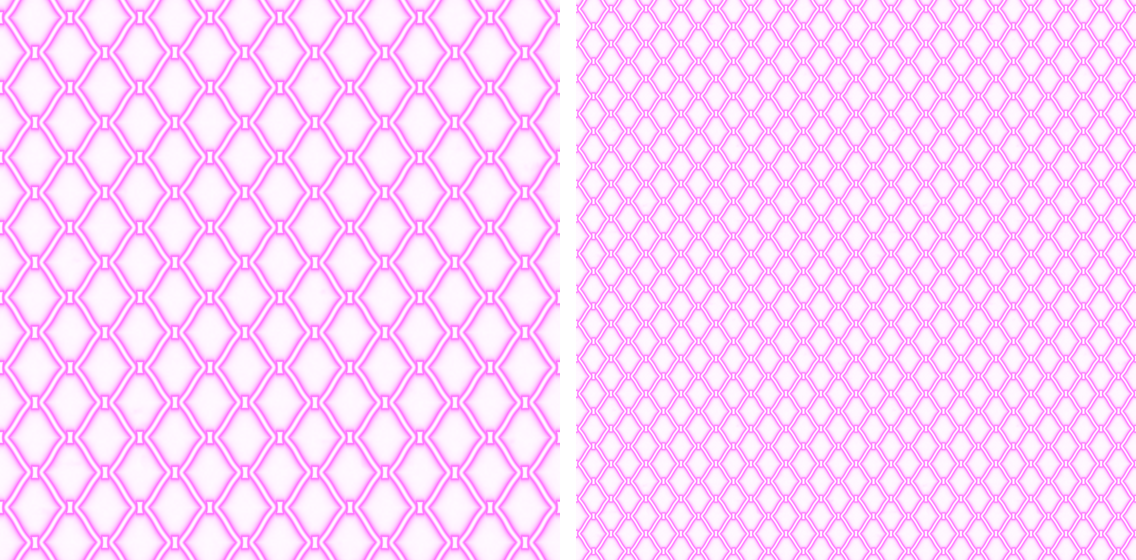
Left, the tile; right, the same tile 2 across and 2 down.
This pattern is drawn by a Shadertoy shader. Its source:

```glsl
// Glowing lattice of wavy pink-edged cords, tied with small pale clasps on lightly flecked paper.
#define REPEATS 8.0                 // lattice cells across and down
#define CORD_HALF 0.046             // half width of a cord, in cells
#define CORD_GAP 0.086              // cord centre to clasp centre
#define CORD_BEND 0.22              // S-bend of a cord between clasps
#define CLASP vec2(0.044, 0.094)    // half size of a clasp at its waist
#define CLASP_FLARE 0.015           // extra half width at clasp ends
#define GLOW 0.037                  // falloff length of the glow
#define EDGE_GREEN 0.45             // green level on outlines
#define PAPER_GREEN 0.972           // green level of paper and cord core
#define GRAIN 0.022                 // strength of the paper grain
#define SMUDGE 0.09                 // strength of the rare stains
#define WOBBLE 0.007                // unevenness of the cords

// Integer hash to 0..1
float hash(ivec2 c) {
    uint h = uint(c.x) * 1597334677u ^ uint(c.y) * 3812015801u;
    h = (h ^ (h >> 15)) * 2246822519u;
    h = (h ^ (h >> 13)) * 3266489917u;
    return float((h ^ (h >> 16)) & 65535u) / 65535.0;
}

// Value noise on a wrapping grid
float noise(vec2 uv, int period) {
    vec2 p = uv * float(period);
    vec2 f = fract(p);
    f = f * f * (3.0 - 2.0 * f);
    ivec2 a = ivec2(floor(p)) % period;
    ivec2 b = (a + 1) % period;
    return mix(mix(hash(a), hash(ivec2(b.x, a.y)), f.x),
               mix(hash(ivec2(a.x, b.y)), hash(b), f.x), f.y);
}

// Centre line of the cord rising from a clasp to its diagonal neighbour
vec2 cordPoint(float t) {
    float s = asin(0.985 * cos(3.14159 * t)) / asin(0.985);
    s += CORD_BEND * (s * s * s - s);
    return vec2(0.25 - (0.25 - CORD_GAP) * s, 0.5 * t);
}

float segmentDistance(vec2 p, vec2 a, vec2 b) {
    vec2 ab = b - a;
    return length(p - a - ab * clamp(dot(p - a, ab) / dot(ab, ab), 0.0, 1.0));
}

float cordDistance(vec2 p) {
    float d = 1.0;
    vec2 a = cordPoint(0.0);
    for (int i = 1; i <= 20; i++) {
        vec2 b = cordPoint(float(i) / 20.0);
        d = min(d, segmentDistance(p, a, b));
        a = b;
    }
    return d - CORD_HALF;
}

// Rounded box with a narrow waist
float claspDistance(vec2 p) {
    float v = min(p.y / CLASP.y, 1.0);
    vec2 q = p - CLASP - vec2(CLASP_FLARE * v * v, 0.0) + 0.018;
    return length(max(q, 0.0)) + min(max(q.x, q.y), 0.0) - 0.018;
}

void mainImage(out vec4 fragColor, in vec2 fragCoord) {
    vec2 uv = fragCoord / iResolution.xy;
    float pixel = REPEATS / min(iResolution.x, iResolution.y);

    // Fold the staggered lattice into one quarter cell with a clasp at the origin
    vec2 p = uv * REPEATS - vec2(0.0, 0.75);
    p += WOBBLE * (vec2(noise(uv, 40), noise(uv.yx, 40)) - 0.5);
    p = abs(p - round(p));
    if (p.x + p.y > 0.5) p = 0.5 - p;

    float cord = cordDistance(p);
    float clasp = claspDistance(p);

    // Paper with fine grain and a few stains
    float grain = noise(uv, 256) * 0.6 + noise(uv.yx, 96) * 0.4 - 0.5;
    float stain = smoothstep(0.78, 1.0, noise(uv, 23) * 0.75 + noise(uv, 71) * 0.25);
    float paper = PAPER_GREEN + GRAIN * grain - SMUDGE * stain * noise(uv, 128);

    // Glow outside, pale core inside each cord
    float outside = max(min(cord, clasp), 0.0);
    float green = mix(paper, EDGE_GREEN, exp(-outside / GLOW));
    float core = mix(EDGE_GREEN, PAPER_GREEN, smoothstep(0.0, 0.9, -cord / CORD_HALF));
    core = mix(core, EDGE_GREEN, exp(-max(clasp, 0.0) / 0.012));
    green = mix(green, core, smoothstep(pixel, -pixel, cord));

    // Clasp over the cords
    float face = mix(EDGE_GREEN, PAPER_GREEN, smoothstep(0.0, 0.03, -clasp));
    green = mix(green, face, smoothstep(pixel, -pixel, clasp));

    fragColor = vec4(1.0, clamp(green, 0.0, 1.0), 1.0, 1.0);
}
```
